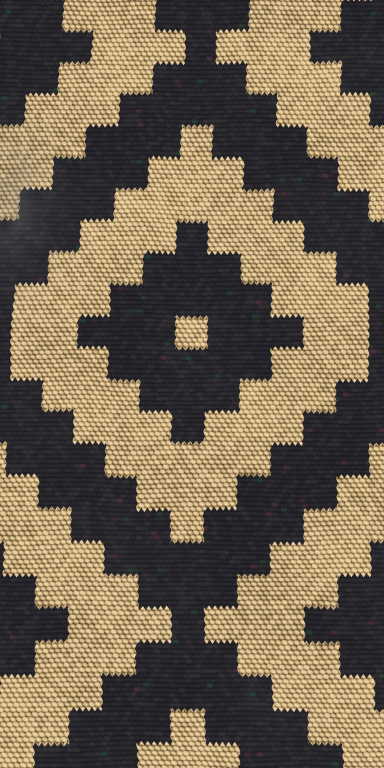
Write a Shadertoy shader that draws this pattern.

```glsl
// Woven rug of stepped diamonds: tan rings with dark cores on a near-black ground.

// Layout, in units of the canvas height
const vec2  CENTER       = vec2(-0.002, 0.568); // x from mid-canvas, y from bottom
const float CELL_WIDTH   = 0.0422;
const float WIDEN        = 0.0045;              // cells widen downward
const float ROWS         = 24.23;               // cells per canvas height
const float ROW_STRETCH  = 1.77;                // lower rows grow taller
const vec2  LEAN         = vec2(-0.0235, 0.0346); // linear and curved sideways drift

// Motif, in cells
const vec2  PERIOD       = vec2(14.0, 18.0);
const float RING_RADIUS  = 6.0;
const float CORE_RADIUS  = 3.0;
const float BLUNT_SIDE   = 5.0;                 // clipped side tips of the main diamond

// Weave, in cells
const vec2  THREADS      = vec2(5.5, 7.0);
const vec2  EDGE_TEETH   = vec2(0.03, 0.065);
const int   SAMPLES      = 3;

const vec3 TAN_GAP    = vec3(0.36, 0.29, 0.19);
const vec3 TAN_MID    = vec3(0.70, 0.595, 0.405);
const vec3 TAN_LIGHT  = vec3(0.92, 0.81, 0.63);
const vec3 DARK_GAP   = vec3(0.105, 0.105, 0.130);
const vec3 DARK_LIGHT = vec3(0.215, 0.205, 0.215);
const vec3 DUST       = vec3(0.46, 0.47, 0.48);

float hash(vec2 p) {
    vec3 q = fract(vec3(p.xyx) * 0.1031);
    q += dot(q, q.yzx + 33.33);
    return fract((q.x + q.y) * q.z);
}

float noise(vec2 p) {
    vec2 i = floor(p), f = fract(p);
    f = f * f * (3.0 - 2.0 * f);
    return mix(mix(hash(i), hash(i + vec2(1, 0)), f.x),
               mix(hash(i + vec2(0, 1)), hash(i + vec2(1, 1)), f.x), f.y);
}

// Triangle wave from -1 to 1
float triangle(float x) {
    return 4.0 * abs(fract(x) - 0.5) - 1.0;
}

// Canvas position to cell coordinates, with the slack of hand weaving
vec2 clothCells(vec2 pos) {
    float d = CENTER.y - pos.y;
    float drop = max(d, 0.0);
    float x = pos.x - CENTER.x - LEAN.x * d - LEAN.y * d * d;
    vec2 cells = vec2(x / (CELL_WIDTH + WIDEN * d), ROW_STRETCH * drop * drop - ROWS * d);
    return cells + 0.09 * (vec2(noise(cells * 0.6), noise(cells * 0.6 + 40.0)) - 0.5);
}

bool inRing(vec2 cell, float side) {
    float r = cell.x + cell.y;
    return r < RING_RADIUS + 0.5 && cell.x < side + 0.5
        && (r > CORE_RADIUS + 0.5 || r < 0.5);
}

// Two interleaved lattices of stepped diamonds
bool isTan(vec2 cells) {
    vec2 cell = floor(cells + 0.5);
    vec2 main = abs(mod(cell + 0.5 * PERIOD, PERIOD) - 0.5 * PERIOD);
    vec2 between = abs(mod(cell, PERIOD) - 0.5 * PERIOD);
    return inRing(main, BLUNT_SIDE) || inRing(between, RING_RADIUS);
}

vec3 rugColor(vec2 pos) {
    vec2 cells = clothCells(pos);

    // Staggered stitches, each a slanted bead
    vec2 thread = cells * THREADS;
    float row = floor(thread.y);
    thread.x += 0.5 * mod(row, 2.0);
    vec2 stitch = vec2(floor(thread.x), row);
    vec2 f = fract(thread) - 0.5;
    f.x += 0.35 * f.y;
    float bead = 1.0 - smoothstep(0.15, 0.68, length(f));
    float vary = hash(stitch + 200.0);

    // Toothed steps where the yarns meet
    vec2 teeth = EDGE_TEETH * vec2(triangle(cells.y * THREADS.y * 0.5),
                                   triangle(cells.x * THREADS.x));
    float blotch = noise(pos * 11.0 + 7.0);
    vec3 color;
    if (isTan(cells + teeth)) {
        float light = bead * 0.92 + (vary - 0.5) * 0.32 + (blotch - 0.5) * 0.16 + 0.08;
        color = mix(TAN_GAP, TAN_MID, smoothstep(-0.1, 0.5, light));
        color = mix(color, TAN_LIGHT, smoothstep(0.4, 1.0, light));
    } else {
        float rib = 0.5 + 0.5 * cos(6.2832 * f.y);
        float light = 0.38 * rib + 0.2 * bead + 0.4 * vary * vary + 0.2 * (blotch - 0.5);
        color = mix(DARK_GAP, DARK_LIGHT, clamp(light, 0.0, 1.0));
        // Stray coloured fibres
        float fibre = step(0.985, hash(stitch + 71.0));
        color += fibre * mix(vec3(0.0, 0.08, 0.03), vec3(0.08, 0.0, 0.04), step(0.5, vary));
    }

    // Dusty wear near the upper left edge
    vec2 worn = (pos - vec2(-0.24, 0.73)) / vec2(0.055, 0.09);
    return mix(color, DUST, 0.24 * exp(-dot(worn, worn)) * (0.5 + noise(pos * 45.0)));
}

void mainImage(out vec4 fragColor, in vec2 fragCoord) {
    // Average a grid of samples to smooth edges
    vec3 sum = vec3(0.0);
    for (int j = 0; j < SAMPLES; j++) {
        for (int i = 0; i < SAMPLES; i++) {
            vec2 offset = (vec2(i, j) + 0.5) / float(SAMPLES) - 0.5;
            vec2 p = fragCoord + offset;
            sum += rugColor(vec2(p.x - 0.5 * iResolution.x, p.y) / iResolution.y);
        }
    }
    fragColor = vec4(sum / float(SAMPLES * SAMPLES), 1.0);
}
```
